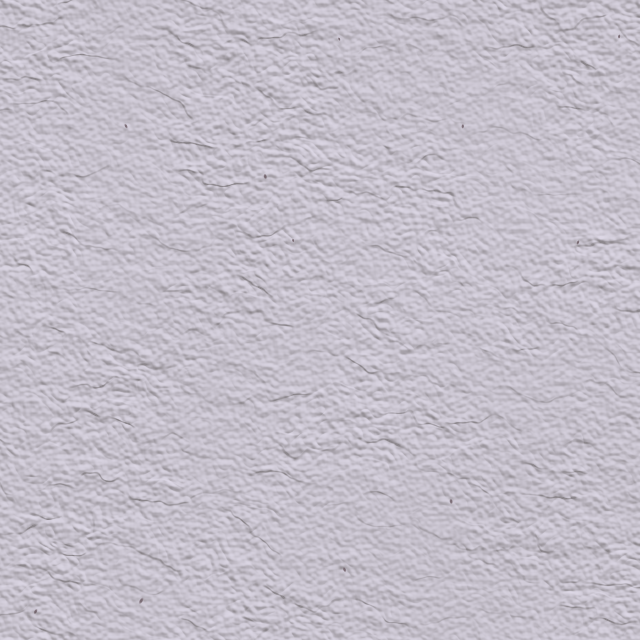
Give the GLSL for this texture, as a three.js fragment shader.

```glsl
varying vec2 vUv;

const vec3 SHADOW_PLASTER = vec3(0.64, 0.62, 0.65);
const vec3 LIT_PLASTER = vec3(0.82, 0.80, 0.85);
const vec3 PIT_COLOR = vec3(0.38, 0.31, 0.34);
const vec2 LIGHT_DIRECTION = vec2(0.28, 0.96);

float hash(vec2 p) {
  vec3 q = fract(p.xyx * vec3(0.1031, 0.1030, 0.0973));
  q += dot(q, q.yzx + 33.33);
  return fract((q.x + q.y) * q.z);
}

// Contribution of one lattice corner with a random unit gradient
float cornerRamp(vec2 cell, vec2 offset) {
  float angle = 6.28319 * hash(cell);
  return dot(vec2(cos(angle), sin(angle)), offset);
}

float gradientNoise(vec2 p) {
  vec2 cell = floor(p);
  vec2 f = p - cell;
  vec2 w = f * f * f * (f * (f * 6.0 - 15.0) + 10.0);
  vec2 e = vec2(1.0, 0.0);
  float low = mix(cornerRamp(cell, f), cornerRamp(cell + e, f - e), w.x);
  float high = mix(cornerRamp(cell + e.yx, f - e.yx),
                   cornerRamp(cell + e.xx, f - e.xx), w.x);
  return mix(low, high, w.y);
}

// Rounded crumbs separated by narrow creases
float crumbs(vec2 p) {
  float n = gradientNoise(p);
  return sqrt(n * n + 0.004);
}

// Bends straight trowel strokes into ragged, slightly falling lines
vec2 strokeSpace(vec2 p) {
  vec2 q = vec2(p.x, p.y + 0.14 * p.x);
  q.y += 0.020 * gradientNoise(p * 8.0 + 71.0);
  q += 0.010 * vec2(gradientNoise(p * 26.0 + 13.0), gradientNoise(p * 29.0 + 47.0));
  return q;
}

// Thin steps along the strokes, with crumbled edges
float ledges(vec2 p, vec2 q, vec2 frequency) {
  float n = gradientNoise(q * frequency);
  n += 0.35 * gradientNoise(q * frequency * 2.1 + 19.0);
  n += 0.15 * gradientNoise(p * 62.0 + 120.0);
  return smoothstep(-0.06, 0.07, n);
}

// Grainy relief in x, ledge relief in y
vec2 plasterHeight(vec2 p, float roughness) {
  vec2 q = strokeSpace(p);
  float grain = 0.0070 * gradientNoise(q * vec2(24.0, 38.0) + 90.0);
  grain += 0.0085 * crumbs(q * vec2(50.0, 62.0) + 150.0);
  grain *= roughness;
  grain += 0.0052 * mix(0.6, 1.0, roughness) * gradientNoise(p * vec2(116.0, 122.0) + 210.0);
  float ledge = 0.0038 * roughness * ledges(p, q + 5.0, vec2(10.0, 23.0));
  return vec2(grain, ledge);
}

// Slope towards the light: ledges mostly cast shade and catch little light
float lightSlope(vec2 p, float roughness, float stepSize) {
  vec2 here = plasterHeight(p, roughness);
  vec2 ahead = plasterHeight(p + LIGHT_DIRECTION * stepSize, roughness);
  vec2 slope = (here - ahead) / stepSize;
  return slope.x + min(slope.y, 0.35 * slope.y);
}

// Sparse small pits, at most one per grid cell
float pits(vec2 p, float cellCount, float share) {
  vec2 cell = floor(p * cellCount);
  vec2 center = 0.15 + 0.7 * vec2(hash(cell + 31.0), hash(cell + 57.0));
  vec2 offset = p - (cell + center) / cellCount;
  offset.x += 0.8 * (hash(cell + 83.0) - 0.5) * offset.y;
  float radius = mix(0.0022, 0.0046, hash(cell + 97.0));
  float dist = length(offset * vec2(1.4, 0.9));
  float present = step(hash(cell + 11.0), share);
  return present * (1.0 - smoothstep(radius * 0.3, radius * 1.2, dist));
}

void main() {
  vec2 p = vUv;

  // Broad patches of rough and smoothed plaster
  float patches = gradientNoise(p * 3.5 + 8.0) + 0.6 * gradientNoise(p * 8.0 + 33.0);
  float roughness = mix(0.6, 1.25, smoothstep(-0.4, 0.35, patches));

  // Soft highlights, deeper shadows
  float slope = lightSlope(p, roughness, 0.0021);
  slope /= 1.0 + 0.2 * abs(slope);
  float tone = 0.75 + 0.86 * (1.0 - exp(-0.6 * slope));
  tone += 0.08 * gradientNoise(p * 2.3 + 60.0);

  vec3 color = mix(SHADOW_PLASTER, LIT_PLASTER, clamp(tone, -0.5, 1.25));
  color = mix(color, PIT_COLOR, 0.75 * pits(p, 6.0, 0.35));
  gl_FragColor = vec4(color, 1.0);
}
```
